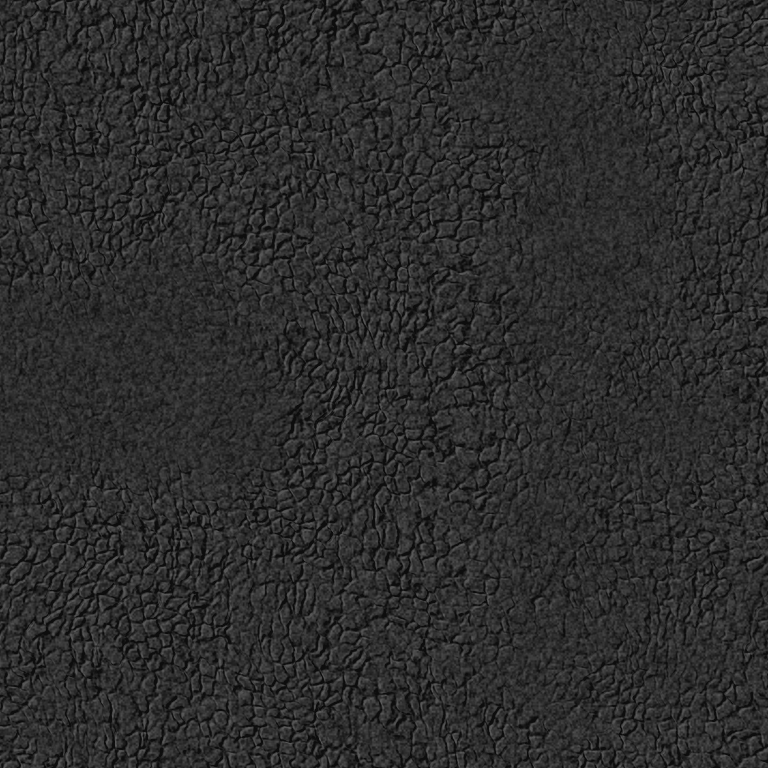
Reproduce this texture procedurally as a WebGL 1 fragment shader.

```glsl
precision highp float;
uniform vec2 u_resolution;

float hash(vec2 p) {
  vec3 q = fract(p.xyx * 0.1031);
  q += dot(q, q.yzx + 33.33);
  return fract((q.x + q.y) * q.z);
}

vec2 hash2(vec2 p) {
  return vec2(hash(p), hash(p + 71.7));
}

float noise(vec2 p) {
  vec2 i = floor(p), f = fract(p);
  f = f * f * (3.0 - 2.0 * f);
  return mix(mix(hash(i), hash(i + vec2(1, 0)), f.x),
             mix(hash(i + vec2(0, 1)), hash(i + vec2(1, 1)), f.x), f.y);
}

vec2 noise2(vec2 p) {
  return vec2(noise(p), noise(p + 47.3)) - 0.5;
}

// Gap between the two nearest cell centres: zero along a crease
float creaseGap(vec2 p) {
  vec2 cell = floor(p), f = fract(p);
  float nearest = 8.0, second = 8.0;
  for (int y = -1; y <= 1; y++) {
    for (int x = -1; x <= 1; x++) {
      vec2 o = vec2(float(x), float(y));
      float d = length(o + 0.1 + 0.8 * hash2(cell + o) - f);
      second = min(second, max(nearest, d));
      nearest = min(nearest, d);
    }
  }
  return second - nearest;
}

// Height of the hide: small pebbles cut by sparse, longer wrinkles
float hideHeight(vec2 p) {
  p += 3.4 * noise2(p * 0.13) + 0.55 * noise2(p * 1.3) + 0.25 * noise2(p * 3.1);
  float depth = mix(0.35, 1.0, smoothstep(0.2, 0.65, noise(p * 0.8 + 19.0)));
  float pebble = smoothstep(0.0, 0.36, creaseGap(p * vec2(1.0, 0.8)));
  float wrinkle = smoothstep(0.0, 0.13, creaseGap(p * vec2(0.42, 0.2) + 31.0));
  float wrinkleDepth = 0.7 * smoothstep(0.4, 0.7, noise(p * 0.22 + 7.0));
  return 1.0 - depth * (1.0 - pebble) - wrinkleDepth * (1.0 - wrinkle)
       + 0.3 * (noise(p * 2.7) - 0.5);
}

void main() {
  vec2 uv = gl_FragCoord.xy / u_resolution;
  vec2 p = uv * 62.0 + 5.0;

  // Relief lit from the upper left
  float height = hideHeight(p);
  float slope = height - hideHeight(p + vec2(-0.17, 0.13));

  // Worn, smoother patches
  float patches = 0.7 * noise(uv * 4.0 + 3.0) + 0.3 * noise(uv * 9.0 + 12.0);
  float strength = mix(0.3, 1.0, smoothstep(0.28, 0.58, patches));

  // Fine grain
  float grain = 0.1 * (noise(uv * 230.0) - 0.5) + 0.13 * (noise(uv * 410.0 + 9.0) - 0.5);

  float shade = 0.173 + strength * (0.075 * (height - 0.66) + 0.12 * slope);
  shade += grain * mix(0.8, 1.0, strength);
  gl_FragColor = vec4(vec3(clamp(shade, 0.05, 0.34)), 1.0);
}
```
